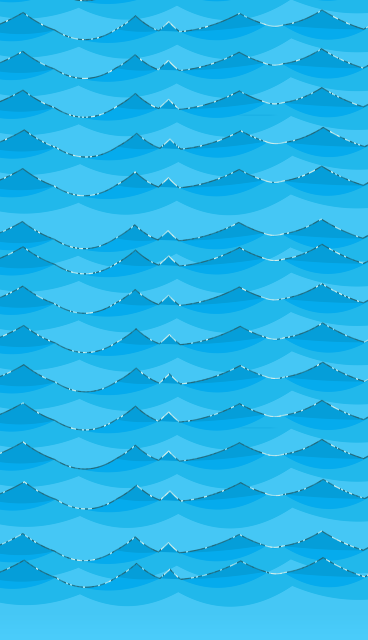
This pattern is drawn by a WebGL 2 fragment shader. Its source:

```glsl
#version 300 es
precision highp float;
// Rows of flat layered sea waves over a pale ground, painted from top to bottom.
// Each row is bounded by four curves of parabolic arcs: crest, shade, glow and
// scalloped hem; a thin speckled outline of dark and foam dashes runs on the crest.

uniform vec2 u_resolution;
out vec4 outColor;

// Layout, in a design space of this size with y pointing down
const vec2 DESIGN = vec2(442.0, 768.0);
const int ROWS = 15;
const float FIRST_ROW = 15.0;
const float ROW_STEP = 46.9;
const float LATE_SHIFT = 16.0;     // extra drop of every eighth row
const float ROW_JITTER = 1.2;
const float OUTLINE_WIDTH = 1.5;
const float DASH_LENGTH = 2.6;

const vec3 PALE = vec3(0.27, 0.78, 0.96);
const vec3 BODY = vec3(0.13, 0.72, 0.92);
const vec3 GLOW = vec3(0.02, 0.67, 0.93);
const vec3 SHADE = vec3(0.02, 0.62, 0.85);
const vec3 INK = vec3(0.13, 0.39, 0.45);
const vec3 FOAM = vec3(0.88, 0.95, 0.91);

// Knots: x, y, and the sag of the arc leading to the next knot
const vec3 CREST[14] = vec3[](
  vec3(-8, 17, 1), vec3(28, 0, 2), vec3(66, 21, 12), vec3(140, 20, 1),
  vec3(163, 4, 2), vec3(191, 22, 0), vec3(203, 11, 0.5), vec3(216, 23, 4),
  vec3(288, 1, 1), vec3(318, 14, 2), vec3(340, 15, 3), vec3(387, -3, 2),
  vec3(437, 20, 0), vec3(450, 13, 0));
const vec3 SHADE_EDGE[8] = vec3[](
  vec3(-40, 14, 8), vec3(66, 21, 0), vec3(140, 20, 2), vec3(191, 22, 0),
  vec3(216, 23, 2), vec3(318, 14, 0), vec3(340, 15, 2), vec3(460, 20, 0));
const vec3 GLOW_EDGE[7] = vec3[](
  vec3(-40, 20, 14), vec3(66, 21, 15), vec3(191, 22, 0), vec3(216, 23, 14),
  vec3(320, 15, 3), vec3(340, 15, 15), vec3(440, 20, 0));
const vec3 HEM[5] = vec3[](
  vec3(-40, 39, 14), vec3(95, 41, 15.5), vec3(213, 38.5, 21),
  vec3(350, 31, 13), vec3(490, 38, 0));

float hash(vec2 p) {
  p = fract(p * vec2(0.1031, 0.1137));
  p += dot(p, p.yx + 33.33);
  return fract((p.x + p.y) * p.x * 57.3);
}

float arc(float x, vec3 a, vec3 b) {
  float t = (x - a.x) / (b.x - a.x);
  return mix(a.y, b.y, t) + 4.0 * a.z * t * (1.0 - t);
}

// Defines a height function from a list of knots
#define CURVE(NAME, K) float NAME(float x) { float y = K[0].y; for (int i = 0; i < K.length() - 1; i++) if (x >= K[i].x) y = arc(x, K[i], K[i + 1]); return y; }
CURVE(crestAt, CREST)
CURVE(shadeAt, SHADE_EDGE)
CURVE(glowAt, GLOW_EDGE)
CURVE(hemAt, HEM)

float bump(float x, float center, float halfWidth) {
  return 1.0 - smoothstep(0.7, 1.3, abs(x - center) / halfWidth);
}

void main() {
  vec2 uv = gl_FragCoord.xy / u_resolution;
  vec2 p = vec2(uv.x, 1.0 - uv.y) * DESIGN;
  float soft = 0.6 * DESIGN.y / u_resolution.y;

  // Ground, slightly brighter at the foot
  vec3 color = PALE + 0.02 * smoothstep(730.0, 768.0, p.y);

  for (int i = -1; i < ROWS; i++) {
    float row = float(i);
    float cycle = mod(row, 8.0);
    float top = FIRST_ROW + row * ROW_STEP + (cycle == 5.0 ? LATE_SHIFT : 0.0);
    top += (hash(vec2(row + 7.0, 3.0)) - 0.5) * ROW_JITTER;
    float x = p.x + (hash(vec2(row + 9.0, 5.0)) - 0.5) * 2.0 * ROW_JITTER;
    float y = p.y - top;
    if (y < -10.0 || y > 70.0) continue;

    // Layers of the wave
    float crest = crestAt(x);
    vec3 wave = mix(SHADE, GLOW, smoothstep(-soft, soft, y - shadeAt(x)));
    wave = mix(wave, BODY, smoothstep(-soft, soft, y - glowAt(x)));
    float inside = smoothstep(-soft, soft, y - crest);
    inside *= smoothstep(-soft, soft, hemAt(x) - y);
    color = mix(color, wave, inside);

    // Speckled outline, with foam in the hollows and on the small peak
    float slope = crestAt(x + 0.5) - crestAt(x - 0.5);
    float dist = abs(y - crest) / sqrt(1.0 + slope * slope);
    float line = 1.0 - smoothstep(-soft, soft, dist - 0.5 * OUTLINE_WIDTH);
    float dash = hash(vec2(floor(x / DASH_LENGTH) + 11.0, row + 21.0));
    float foamy = 0.16 + 0.75 * max(bump(x, 329.0, 13.0), bump(x, 204.0, 9.0));
    foamy += 0.5 * bump(x, 403.0, 4.0) + 0.25 * bump(x, 98.0, 15.0);
    vec3 ink = mix(INK, FOAM, step(dash, foamy));
    color = mix(color, ink, line * mix(0.55, 0.95, fract(dash * 7.3)));

    // Faint stray streak on some rows
    float streak = bump(x, 309.0, 20.0) * (cycle == 2.0 ? 0.3 : 0.0);
    streak *= 1.0 - smoothstep(0.0, 2.0 * soft, abs(y - 30.0));
    color = mix(color, SHADE, streak);
  }
  outColor = vec4(color, 1.0);
}
```
